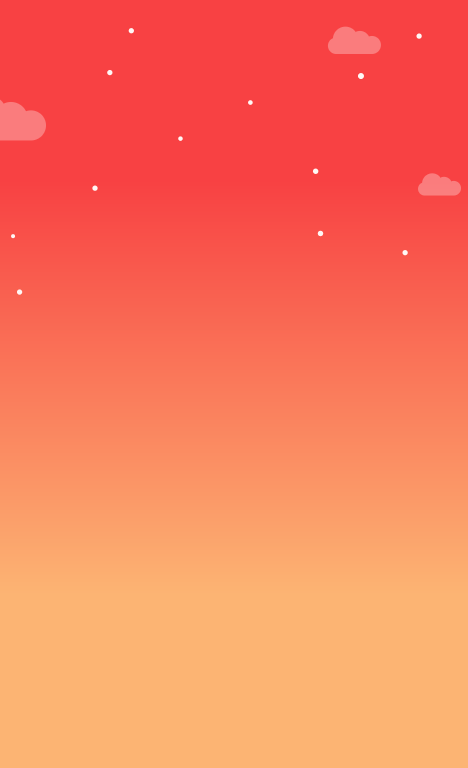
Write a Shadertoy shader that draws this background.

```glsl
// A warm dusk sky: a vertical red-to-orange gradient, a few small round stars
// and three pale translucent clouds. Stars are discs, and clouds are unions of
// circles on a flat base. All lengths are in canvas heights.

const vec3 SKY_TOP = vec3(0.973, 0.255, 0.262);
const vec3 SKY_BOTTOM = vec3(0.988, 0.706, 0.451);
const float FADE_LOW = 0.225;      // height where the fade starts
const float FADE_HIGH = 0.765;     // height where the fade ends
const vec3 STAR_COLOR = vec3(1.0, 0.97, 0.96);
const vec3 CLOUD_COLOR = vec3(1.0);
const float CLOUD_OPACITY = 0.31;

// Stars: centre x, centre y, radius
const int STAR_COUNT = 12;
const vec3 STARS[STAR_COUNT] = vec3[STAR_COUNT](
    vec3(0.171, 0.960, 0.0034), vec3(0.143, 0.9055, 0.0034),
    vec3(0.326, 0.8665, 0.0030), vec3(0.235, 0.8195, 0.0029),
    vec3(0.1237, 0.755, 0.0034), vec3(0.017, 0.6925, 0.0026),
    vec3(0.0255, 0.6197, 0.0034), vec3(0.470, 0.901, 0.0039),
    vec3(0.5457, 0.953, 0.0034), vec3(0.411, 0.777, 0.0035),
    vec3(0.4173, 0.696, 0.0035), vec3(0.5275, 0.671, 0.0034));

// Clouds: left edge, flat base height, width
const int CLOUD_COUNT = 3;
const vec3 CLOUDS[CLOUD_COUNT] = vec3[CLOUD_COUNT](
    vec3(0.427, 0.9297, 0.069),
    vec3(0.5443, 0.7454, 0.056),
    vec3(-0.0553, 0.8171, 0.1152));

float circleDistance(vec2 p, vec2 center, float radius) {
    return length(p - center) - radius;
}

float boxDistance(vec2 p, vec2 center, vec2 halfSize) {
    vec2 d = abs(p - center) - halfSize;
    return length(max(d, 0.0)) + min(max(d.x, d.y), 0.0);
}

// Cloud of unit width with its lower left corner at the origin
float cloudDistance(vec2 p) {
    float d = boxDistance(p, vec2(0.49, 0.10), vec2(0.34, 0.10));
    d = min(d, circleDistance(p, vec2(0.155, 0.155), 0.155));
    d = min(d, circleDistance(p, vec2(0.33, 0.28), 0.236));
    d = min(d, circleDistance(p, vec2(0.604, 0.245), 0.19));
    return min(d, circleDistance(p, vec2(0.83, 0.17), 0.17));
}

// Antialiased fill of a signed distance
float coverage(float d, float pixel) {
    return clamp(0.5 - d / pixel, 0.0, 1.0);
}

void mainImage(out vec4 fragColor, in vec2 fragCoord) {
    float pixel = 1.0 / iResolution.y;
    vec2 p = fragCoord * pixel;

    // Sky
    float fade = clamp((p.y - FADE_LOW) / (FADE_HIGH - FADE_LOW), 0.0, 1.0);
    vec3 color = mix(SKY_BOTTOM, SKY_TOP, fade);

    // Stars
    float starMask = 0.0;
    for (int i = 0; i < STAR_COUNT; i++) {
        float d = circleDistance(p, STARS[i].xy, STARS[i].z);
        starMask = max(starMask, coverage(d, pixel));
    }
    color = mix(color, STAR_COLOR, starMask);

    // Clouds
    float cloudMask = 0.0;
    for (int i = 0; i < CLOUD_COUNT; i++) {
        float width = CLOUDS[i].z;
        float d = cloudDistance((p - CLOUDS[i].xy) / width) * width;
        cloudMask = max(cloudMask, coverage(d, pixel));
    }
    color = mix(color, CLOUD_COLOR, CLOUD_OPACITY * cloudMask);

    fragColor = vec4(color, 1.0);
}
```
